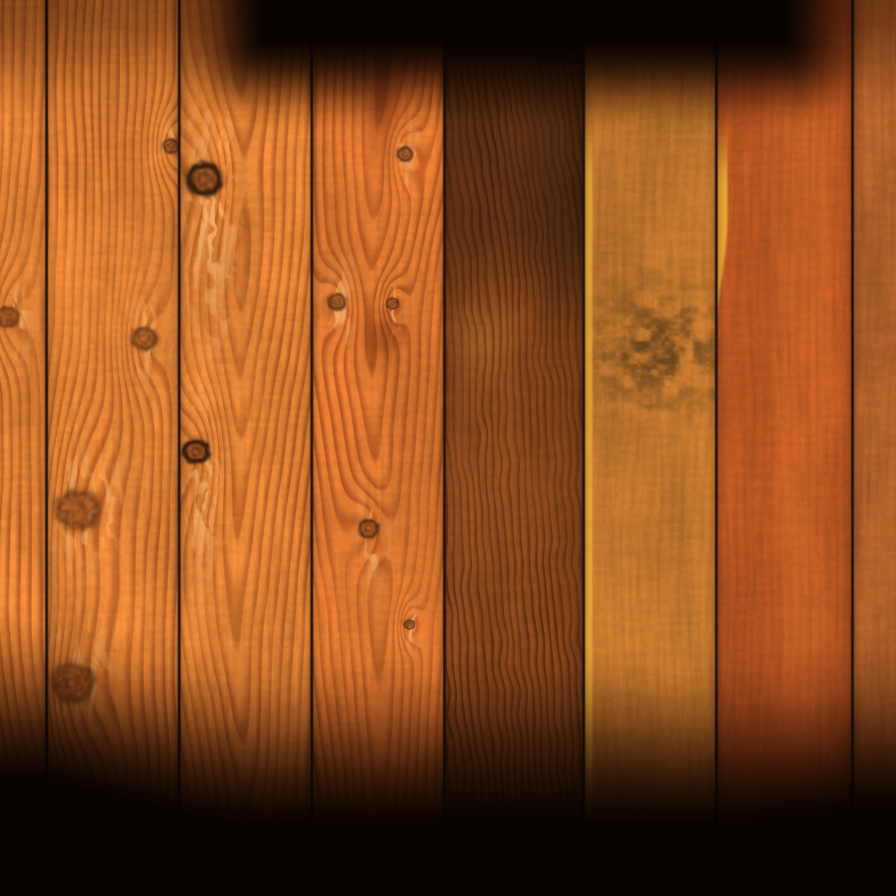
Give the GLSL for this texture, as a three.js fragment shader.

```glsl
// Vertical wooden planks with fine grain, knots and dark seams, lit in the
// middle and fading to black along the bottom and under a soft shadow on top.
// Grain is a warped ring phase; knots bend it and add faces, rims and streaks.
varying vec2 vUv;

float sq(float x) { return x * x; }
float hash(vec2 p) {
  vec3 q = fract(p.xyx * 0.1031);
  q += dot(q, q.yzx + 33.33);
  return fract((q.x + q.y) * q.z);
}
float noise(vec2 p) {
  vec2 c = floor(p), f = fract(p);
  f = f * f * (3.0 - 2.0 * f);
  return mix(mix(hash(c), hash(c + vec2(1, 0)), f.x),
             mix(hash(c + vec2(0, 1)), hash(c + vec2(1, 1)), f.x), f.y);
}
float fbm(vec2 p) {
  return 0.55 * noise(p) + 0.3 * noise(p * 2.1 + 5.0) + 0.15 * noise(p * 4.3 + 9.0);
}
float spot(vec2 p, vec2 center, vec2 size) {
  vec2 d = (p - center) / size;
  return exp(-dot(d, d));
}
float isPlank(float k, float i) { return 1.0 - step(0.5, abs(k - i)); }
float seamX(float i) {
  return 0.052 + 0.148 * i + 0.0075 * step(3.5, i) + 0.004 * step(5.5, i);
}
float plankIndex(float x) {
  float k = 0.0;
  for (int i = 0; i < 7; i++) k += step(seamX(float(i)), x);
  return k;
}
vec3 plankTone(float k) {
  if (k < 2.5) return vec3(0.86, 0.50, 0.205);
  if (k < 3.5) return vec3(0.86, 0.465, 0.19);
  if (k < 4.5) return vec3(0.53, 0.28, 0.11);
  if (k < 5.5) return vec3(0.73, 0.45, 0.175);
  if (k < 6.5) return vec3(0.68, 0.315, 0.125);
  return vec3(0.67, 0.37, 0.16);
}

// Position along the growth rings; planks 2 and 3 form long downward tips
float ringPhase(vec2 p, float k, float mid) {
  float arch = step(1.5, k) * step(k, 3.5), fine = isPlank(k, 4.0);
  float dx = p.x - mid + 0.03 * (noise(vec2(p.y * 3.0, k * 7.0)) - 0.5);
  float across = mix(dx + fine * 0.07 * p.y, sqrt(dx * dx + 0.0001), arch);
  float warp = 2.2 * fbm(p * vec2(9.0, 3.5) + k * 7.3) + 0.7 * fine * noise(p * vec2(50.0, 35.0));
  return mix(95.0, 120.0, fine) * (across - arch * p.y * 0.095) + warp;
}

// knot: center, radius, darkness; mark: grain bend, face, rim, halo
void addKnot(vec2 p, vec4 knot, float k, inout vec4 mark) {
  float same = isPlank(k, plankIndex(knot.x));
  vec2 d = (p - knot.xy) / knot.z, wide = d * vec2(1.0, 0.5);
  float r = length(d * vec2(0.95, 1.05)) + 0.18 * (noise(d * 2.6 + knot.xy * 90.0) - 0.5);
  mark.x += same * 3.0 * exp(-0.22 * dot(wide, wide));
  mark.y = max(mark.y, same * (1.0 - smoothstep(0.75, 1.1, r)));
  float rim = exp(-sq((r - 0.85) * 4.0)) + 0.5 * exp(-sq((r - 0.3) * 5.0));
  mark.z = max(mark.z, same * mix(0.25, 0.9, knot.w) * rim);
  float reach = mix(1.8, 6.5, knot.w);
  mark.w = max(mark.w, same * exp(-sq(d.x / 1.4 - 0.3) - sq((d.y + 3.0 * knot.w - 0.5) / reach)));
}

float lightAt(vec2 p) {
  float corners = 0.05 * (1.0 - smoothstep(0.0, 0.3, p.x)) + 0.015 * smoothstep(0.8, 1.0, p.x);
  vec2 q = abs(p - vec2(0.585, 1.15)) - vec2(0.29, 0.195);
  float top = smoothstep(-0.01, 0.11, length(max(q, 0.0)));
  return smoothstep(0.065, 0.285, p.y - corners) * top * (1.0 - 0.4 * smoothstep(0.86, 1.0, p.y));
}

void main() {
  vec2 p = vUv;
  float k = plankIndex(p.x), left = seamX(k - 1.0), right = seamX(k);
  float edge = p.x - left, gap = min(edge, right - p.x);
  float on3 = isPlank(k, 3.0), on4 = isPlank(k, 4.0), on5 = isPlank(k, 5.0), on6 = isPlank(k, 6.0);
  // Knots
  vec4 knots[12];
  knots[0] = vec4(0.228, 0.800, 0.019, 1.0); knots[1] = vec4(0.219, 0.496, 0.014, 1.0);
  knots[2] = vec4(0.191, 0.837, 0.009, 0.3); knots[3] = vec4(0.161, 0.622, 0.014, 0.2);
  knots[4] = vec4(0.087, 0.431, 0.025, 0.1); knots[5] = vec4(0.081, 0.238, 0.024, 0.1);
  knots[6] = vec4(0.008, 0.646, 0.013, 0.2); knots[7] = vec4(0.376, 0.663, 0.010, 0.4);
  knots[8] = vec4(0.438, 0.661, 0.007, 0.4); knots[9] = vec4(0.452, 0.828, 0.009, 0.4);
  knots[10] = vec4(0.411, 0.410, 0.011, 0.5); knots[11] = vec4(0.457, 0.303, 0.006, 0.4);
  vec4 mark = vec4(0.0);
  for (int i = 0; i < 12; i++) addKnot(p, knots[i], k, mark);
  // Rings, fibres and saw marks
  float s = fract(ringPhase(p, k, 0.5 * (left + right)) + mark.x);
  float ring = smoothstep(0.3, 0.82, s) * (1.0 - smoothstep(0.82, 1.0, s));
  float contrast = k < 3.5 ? 0.27 : mix(0.05, 0.36, on4);
  contrast *= 0.25 + 1.1 * fbm(p * vec2(18.0, 6.0) + k);
  vec3 color = plankTone(k) * (1.0 - contrast * ring * vec3(0.75, 1.05, 1.2));
  float fibre = noise(p * vec2(260.0, 20.0)) + 0.6 * noise(p * vec2(40.0, 230.0)) + 0.6 * noise(p * 280.0) - 1.1;
  color *= 1.0 + 0.09 * fibre + 0.24 * (fbm(p * vec2(16.0, 7.0) + k * 3.0) - 0.5);
  // Local tints: red flames, dark upper board, grey stain, pale bands
  float flame = spot(p, vec2(0.428, 0.88), vec2(0.018, 0.07)) + spot(p, vec2(0.43, 0.625), vec2(0.02, 0.025));
  color *= 1.0 - on3 * 0.3 * flame * vec3(0.7, 1.0, 1.0);
  color *= 1.0 - on4 * (0.35 * smoothstep(0.61, 0.76, p.y) + 0.15 * smoothstep(0.56, 0.65, p.x));
  color += on4 * vec3(0.07, 0.07, 0.03) * spot(p, vec2(0.54, 0.62), vec2(0.03, 0.04));
  float stain = spot(p, vec2(0.735, 0.61), vec2(0.08, 0.065)) * smoothstep(0.25, 0.8, fbm(p * vec2(60.0, 75.0)));
  color = mix(color, vec3(0.25, 0.18, 0.08), on5 * 0.75 * stain);
  float band = smoothstep(0.87, 0.895, p.x + 0.03 * p.y) * (1.0 - smoothstep(0.91, 0.945, p.x));
  color += on6 * vec3(0.06, 0.04, 0.015) * band;
  // Knot halos, faces and rims
  float streak = smoothstep(0.45, 0.8, noise(p * vec2(190.0, 35.0) + 4.0 * fbm(p * 30.0)));
  color = mix(color, vec3(0.97, 0.73, 0.47), 0.7 * mark.w * streak);
  color = mix(color, vec3(0.60, 0.31, 0.12) * (0.75 + 0.5 * noise(p * 240.0)), 0.75 * mark.y);
  color = mix(color, vec3(0.16, 0.08, 0.03), min(mark.z, 1.0));
  // Yellow sapwood edges, then seams
  float sapWidth = on5 * 0.011 + on6 * 0.014 * smoothstep(0.61, 0.76, p.y);
  float sap = (on5 + on6) * (1.0 - smoothstep(sapWidth - 0.004, sapWidth + 0.001, edge));
  color = mix(color, vec3(0.93, 0.70, 0.22), 0.85 * sap * (1.0 - smoothstep(0.79, 0.87, p.y)));
  color *= 0.85 + 0.15 * smoothstep(0.0, 0.012, gap);
  color = mix(vec3(0.10, 0.05, 0.02), color, smoothstep(0.0, 0.003, gap));
  // Warm falloff into shadow
  color *= pow(vec3(lightAt(p)), vec3(0.95, 1.1, 1.25));
  gl_FragColor = vec4(color + vec3(0.025, 0.012, 0.004), 1.0);
}
```
